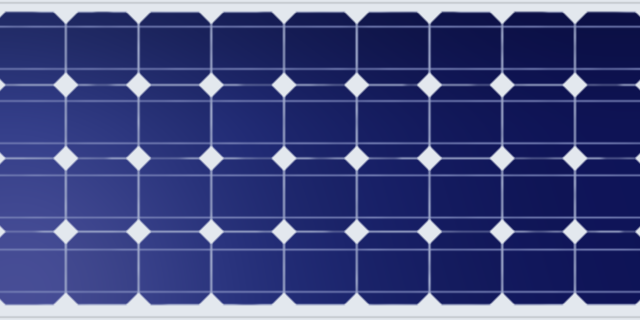
Reproduce this pattern procedurally as a WebGL 1 fragment shader.

```glsl
precision highp float;
// Solar panel: four rows of chamfered blue cells, pale gaps, paired busbars and a white frame.

uniform vec2 u_resolution;

// Lengths are fractions of the canvas height.
const vec2 CELL = vec2(0.2273, 0.2292);
const vec2 GRID_ORIGIN = vec2(0.2057, 0.0469);
const float ROWS = 4.0;
const float DIAMOND_RADIUS = 0.0395;
const float GAP_HALF_WIDTH = 0.0036;
const float BAR_HALF_WIDTH = 0.0028;
const float BAR_LOW = 0.041;
const float BAR_HIGH = 0.173;
const float BAR_DRIFT = 0.003;
const float RIM_INSET = 0.009;
const float SOFTNESS = 0.0028;

const vec3 CELL_LEFT = vec3(0.145, 0.195, 0.485);
const vec3 CELL_RIGHT = vec3(0.055, 0.075, 0.335);
const vec3 GLOW = vec3(0.36, 0.37, 0.65);
const vec3 GAP_COLOR = vec3(0.63, 0.67, 0.80);
const vec3 BAR_COLOR = vec3(0.47, 0.51, 0.72);
const vec3 FRAME_COLOR = vec3(0.89, 0.91, 0.935);
const vec3 RIM_COLOR = vec3(0.68, 0.70, 0.72);

float hash(vec2 p) {
  return fract(sin(dot(p, vec2(127.1, 311.7))) * 4375.85);
}

float noise(vec2 p) {
  vec2 i = floor(p);
  vec2 f = fract(p);
  f = f * f * (3.0 - 2.0 * f);
  return mix(mix(hash(i), hash(i + vec2(1.0, 0.0)), f.x),
             mix(hash(i + vec2(0.0, 1.0)), hash(i + 1.0), f.x), f.y);
}

// Soft coverage of a region whose signed distance is negative inside.
float cover(float d) {
  float edge = SOFTNESS + 0.5 / u_resolution.y;
  return 1.0 - smoothstep(-edge, edge, d);
}

float stripe(float offset, float halfWidth) {
  return cover(abs(offset) - halfWidth);
}

vec3 cellColor(vec2 p, vec2 id) {
  vec3 color = mix(CELL_LEFT, CELL_RIGHT, smoothstep(0.0, 2.0, p.x + 0.3 * (p.y - 0.5)));
  color *= 1.0 - 0.22 * smoothstep(0.55, 1.0, p.y);
  float glow = exp(-3.2 * dot(p - vec2(0.05, 0.08), p - vec2(0.05, 0.08)));
  color = mix(color, GLOW, 0.62 * glow);
  return color * (0.97 + 0.06 * hash(id));
}

void main() {
  vec2 p = gl_FragCoord.xy / u_resolution.y;
  vec2 grid = (p - GRID_ORIGIN) / CELL;
  vec2 id = floor(grid);
  vec2 corner = floor(grid + 0.5);
  vec2 toCorner = (grid - corner) * CELL;

  vec3 color = cellColor(p, id);

  // Two busbars per row, shifting slightly from row to row.
  float barY = fract(grid.y) * CELL.y - BAR_DRIFT * id.y;
  float bars = max(stripe(barY - BAR_LOW, BAR_HALF_WIDTH),
                   stripe(barY - BAR_HIGH, BAR_HALF_WIDTH));
  color = mix(color, BAR_COLOR, bars * (0.8 + 0.2 * noise(p * vec2(18.0, 5.0))));

  // Gaps between cells, with uneven brightness along the horizontal ones.
  float wear = smoothstep(0.12, 0.65, noise(vec2(grid.x * 4.0, corner.y * 7.0)));
  float across = stripe(toCorner.y, GAP_HALF_WIDTH * 0.85) * mix(0.4, 0.9, wear);
  float down = stripe(toCorner.x, GAP_HALF_WIDTH);
  down *= 0.8 + 0.2 * noise(vec2(corner.x * 5.0, grid.y * 6.0));
  color = mix(color, GAP_COLOR, max(across, down));

  // Blunted diamonds where four chamfered corners meet.
  vec2 a = abs(toCorner);
  float diamond = max((a.x + a.y - DIAMOND_RADIUS) * 0.7071,
                      max(a.x, a.y) - DIAMOND_RADIUS * 0.94);
  color = mix(color, FRAME_COLOR, cover(diamond));

  // Frame strips above and below, each with a thin grey rim.
  float panelTop = GRID_ORIGIN.y + ROWS * CELL.y;
  float frame = cover(min(p.y - GRID_ORIGIN.y, panelTop - p.y));
  color = mix(color, FRAME_COLOR, frame);
  float rim = stripe(min(p.y, 1.0 - p.y) - RIM_INSET, 0.002);
  color = mix(color, RIM_COLOR, 0.8 * rim);

  gl_FragColor = vec4(color, 1.0);
}
```
